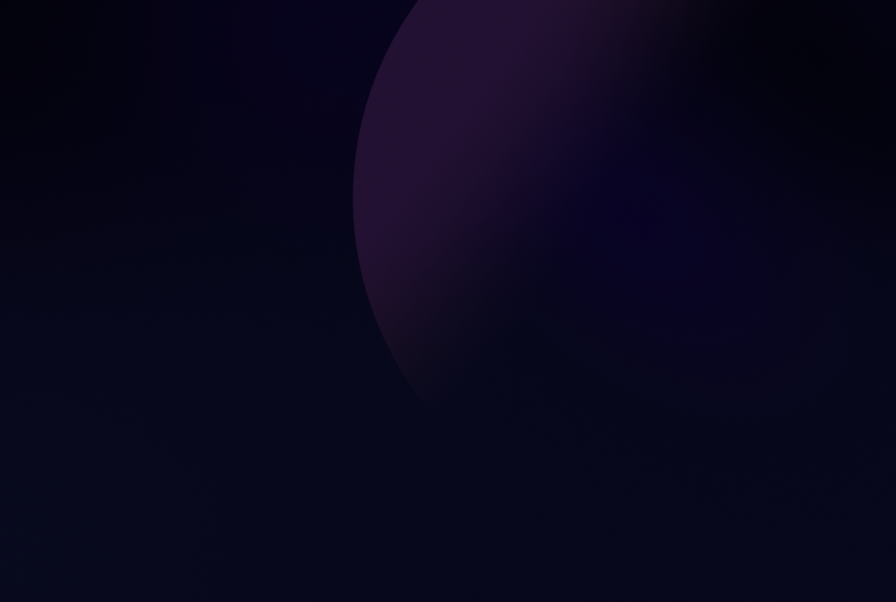
This background is drawn by a WebGL 1 fragment shader. Its source:

```glsl
precision highp float;
// Draws a dim violet planet crescent fading into a dark indigo night.

uniform vec2 u_resolution;

const vec3 LOW_SKY = vec3(0.027, 0.030, 0.106);
const vec3 HIGH_SKY = vec3(0.021, 0.014, 0.086);
const vec3 INDIGO = vec3(0.034, 0.012, 0.150);
const vec3 NAVY = vec3(0.034, 0.042, 0.125);
const vec3 SHADOW = vec3(0.008, 0.008, 0.042);
const vec3 VIOLET = vec3(0.134, 0.066, 0.195);
const vec3 PLUM = vec3(0.128, 0.070, 0.155);

// Sine-free hash in the range 0 to 1.
float hash(vec2 p) {
  vec3 q = fract(vec3(p.xyx) * 0.1031);
  q += dot(q, q.yzx + 33.33);
  return fract((q.x + q.y) * q.z);
}

// Soft elliptical falloff, rotated by an angle.
float glow(vec2 p, vec2 center, vec2 size, float angle) {
  vec2 d = p - center;
  float c = cos(angle);
  float s = sin(angle);
  d = vec2(c * d.x + s * d.y, c * d.y - s * d.x) / size;
  return exp(-dot(d, d));
}

// Antialiased disc coverage.
float disc(vec2 p, vec2 center, float radius, float pixel) {
  return 1.0 - smoothstep(-pixel, pixel, length(p - center) - radius);
}

vec3 nightSky(vec2 p, float aspect) {
  vec3 color = mix(LOW_SKY, HIGH_SKY, smoothstep(0.40, 0.90, p.y));
  color = mix(color, NAVY, 0.6 * glow(p, vec2(0.0, 0.10), vec2(0.40, 0.30), 0.0));
  color = mix(color, SHADOW, 0.85 * glow(p, vec2(0.0, 1.0), vec2(0.28, 0.32), 0.0));
  color = mix(color, INDIGO, 0.45 * glow(p, vec2(0.55, 0.95), vec2(0.24, 0.22), 0.0));
  color = mix(color, INDIGO, 0.85 * glow(p, vec2(1.05, 0.64), vec2(0.32, 0.18), -0.7));
  color = mix(color, SHADOW, 0.85 * glow(p, vec2(aspect - 0.14, 0.91), vec2(0.34, 0.15), -0.75));
  return color;
}

// Light fades across the disc towards the lower right.
float crescentLight(vec2 p) {
  float across = dot(vec2(p.x, 1.0 - p.y), vec2(0.8, 0.6));
  return 1.0 - smoothstep(0.71, 1.04, across);
}

void main() {
  float pixel = 1.0 / u_resolution.y;
  vec2 p = gl_FragCoord.xy * pixel;
  float aspect = u_resolution.x * pixel;
  // Keep the composition centered at any aspect ratio.
  p.x += 0.5 * (1.488 - aspect);

  vec3 color = nightSky(p, 1.488);

  // Crescent, plum at its lower tip and upper right.
  float planet = disc(p, vec2(1.138, 0.671), 0.552, pixel);
  float plum = max(1.0 - smoothstep(0.38, 0.62, p.y), smoothstep(0.85, 1.2, p.x + 0.5 * (p.y - 1.0)));
  color = mix(color, mix(VIOLET, PLUM, plum), planet * crescentLight(p));

  // Fine dither hides banding in the dark gradients.
  color += (hash(gl_FragCoord.xy) - 0.5) / 255.0;
  gl_FragColor = vec4(color, 1.0);
}
```
